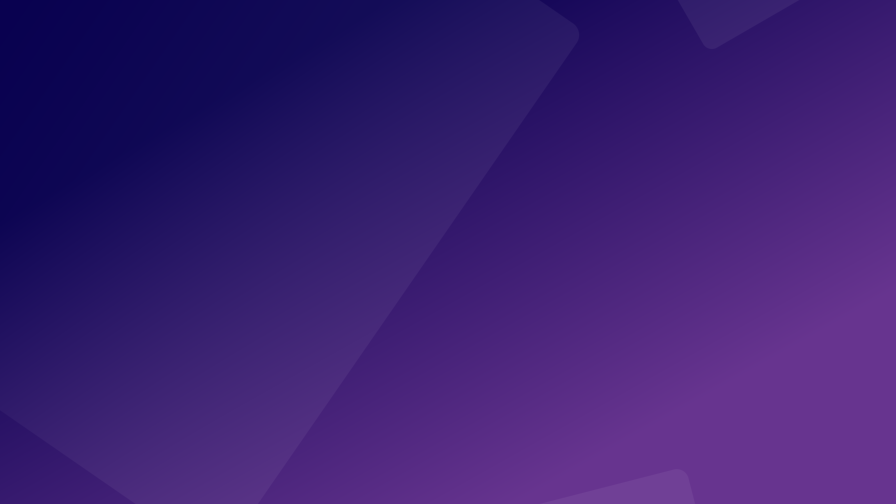
Write a Shadertoy shader that draws this background.

```glsl
// Signed distance to a rounded square, given in its own frame
float roundedSquare(vec2 p, float halfSize, float radius) {
    vec2 q = abs(p) - halfSize + radius;
    return length(max(q, 0.0)) + min(max(q.x, q.y), 0.0) - radius;
}

// Moves a point into a frame centred on c and turned by angle
vec2 toFrame(vec2 p, vec2 c, float angle) {
    float co = cos(angle), si = sin(angle);
    p -= c;
    return vec2(co * p.x + si * p.y, co * p.y - si * p.x);
}

// Soft coverage of a panel, one pixel wide at the edge
float panel(vec2 local, float halfSize, float radius) {
    float aa = 0.75 / iResolution.y;
    return 1.0 - smoothstep(-aa, aa, roundedSquare(local, halfSize, radius));
}

void mainImage(out vec4 fragColor, in vec2 fragCoord) {
    vec2 uv = fragCoord / iResolution.xy;
    vec2 p = fragCoord / iResolution.y;

    // Diagonal gradient from navy to violet
    float diagonal = 0.5 * (uv.x + 1.0 - uv.y);
    float t = clamp((diagonal - 0.22) / 0.57, 0.0, 1.0);
    vec3 navy = vec3(0.03, 0.0, 0.31);
    vec3 violet = vec3(0.405, 0.205, 0.562);
    vec3 color = mix(navy, violet, t);

    // Large tilted panel, fading towards its far side
    vec2 large = toFrame(p, vec2(0.271, 0.7755), -0.605);
    float fade = smoothstep(-0.5, 0.5, large.x);
    color = mix(color, vec3(1.0), 0.055 * fade * panel(large, 0.639, 0.028));

    // Small panels entering at the top and bottom edges
    vec2 top = toFrame(p, vec2(1.4965, 1.237), 0.524);
    vec2 bottom = toFrame(p, vec2(1.18, -0.23), 0.251);
    float small = panel(top, 0.25, 0.02) + panel(bottom, 0.25, 0.024);
    color = mix(color, vec3(1.0), 0.06 * small);

    fragColor = vec4(color, 1.0);
}
```
